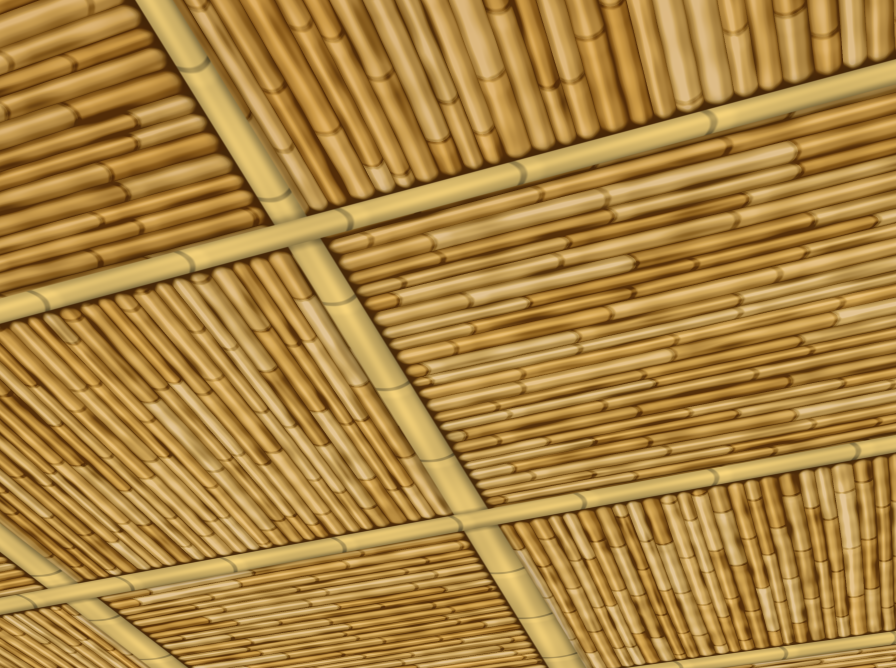
This texture is drawn by a WebGL 1 fragment shader. Its source:

```glsl
precision highp float;
uniform vec2 u_resolution;

#define ROWS 25.0
#define COLS 29.0
#define JOINTS 3.7
#define BEAM_HALF 0.027
#define GAP vec3(0.33, 0.19, 0.04)
#define BROWN vec3(0.54, 0.38, 0.12)
#define TAN vec3(0.70, 0.55, 0.27)
#define GOLD vec3(0.82, 0.67, 0.36)
#define PALE vec3(0.90, 0.77, 0.53)
#define BEAM_TINT vec3(0.83, 0.71, 0.41)

float hash(vec2 p) {
  return fract(sin(dot(p, vec2(12.99, 78.23))) * 4375.85);
}

// Distance to the nearest scattered point
float cellular(vec2 p) {
  vec2 base = floor(p);
  float nearest = 2.0;
  for (int y = -1; y <= 1; y++) {
    for (int x = -1; x <= 1; x++) {
      vec2 cell = base + vec2(float(x), float(y));
      vec2 point = cell + vec2(hash(cell), hash(cell + 37.1));
      nearest = min(nearest, distance(p, point));
    }
  }
  return nearest;
}

vec3 ramp(float t) {
  vec3 c = mix(GAP, BROWN, smoothstep(0.0, 0.28, t));
  c = mix(c, TAN, smoothstep(0.22, 0.50, t));
  c = mix(c, GOLD, smoothstep(0.46, 0.74, t));
  return mix(c, PALE, smoothstep(0.68, 0.94, t));
}

// Canvas point to ceiling grid: xy = grid position, z = depth scale
vec3 ceilingPlane(vec2 p) {
  const vec2 origin = vec2(0.332, 0.487);
  const vec2 axisU = vec2(0.6146, 0.1005);
  const vec2 axisV = vec2(0.408, -0.2567);
  const vec2 tilt = vec2(-0.16, 0.393);
  vec2 a = axisU - tilt.x * p;
  vec2 b = axisV - tilt.y * p;
  vec2 c = p - origin;
  vec2 g = vec2(c.x * b.y - c.y * b.x, a.x * c.y - a.y * c.x);
  g /= a.x * b.y - a.y * b.x;
  return vec3(g, 1.0 + dot(tilt, g));
}

// Curved joint line: x = dark ring, y = pale band beside it, z = segment id
vec3 joint(float along, float r, float id) {
  float s = along * JOINTS + hash(vec2(id, 3.7)) * 7.0 + 0.04 * r * r;
  float f = fract(s) - 0.5;
  float ring = 1.0 - smoothstep(0.008, 0.028, abs(f));
  float band = 1.0 - smoothstep(0.02, 0.08, abs(f - 0.06));
  return vec3(ring, band, floor(s + 0.5));
}

// One panel of parallel canes; edge = distance to the cane ends
vec3 canes(float along, float across, float count, float edge, float seed) {
  float x = across * count + 0.10 * sin(across * count * 1.7 + seed);
  x += 0.07 * sin(along * 5.0 + seed + across * 9.0);
  float id = floor(x) + seed * 61.0;
  float r = 2.0 * fract(x) - 1.0;
  vec3 j = joint(along, r, id);
  float shade = hash(vec2(id, 1.3));
  float segment = hash(vec2(id, j.z));

  // Rounded body with an off-centre highlight
  float body = sqrt(max(1.0 - r * r, 0.0));
  float glint = exp(-pow((r + 0.28) / 0.34, 2.0));
  float t = 0.08 + 0.48 * body + 0.32 * glint - 0.10 * max(r, 0.0);
  t += 0.20 * (shade - 0.5) + 0.22 * (segment - 0.5);

  // Fine streaks, long stains and a few dark canes
  t += 0.06 * sin(r * 9.0 + shade * 40.0 + 2.0 * sin(along * 8.0));
  t += 0.06 * sin(along * 23.0 + shade * 50.0) * sin(along * 61.0 + id);
  float stain = cellular(vec2(along * 4.0, x * 0.8) + seed * 9.0);
  t -= 0.24 * (1.0 - smoothstep(0.04, 0.30, stain));
  t -= 0.16 * smoothstep(0.90, 0.96, segment * 0.5 + shade * 0.5);

  t += 0.06 * j.y - 0.30 * j.x * body;
  t *= smoothstep(0.0, 0.014, edge - 0.012 * r * r);

  // Canes range from warm to weathered
  vec3 hue = mix(vec3(1.0, 0.95, 0.84), vec3(0.97, 0.99, 1.10), segment);
  return ramp(t) * hue;
}

vec3 beam(float along, float r, float id) {
  vec3 j = joint(along, r, id);
  float light = 1.06 - 0.30 * r * r - 0.09 * r;
  light += 0.03 * sin(r * 7.0 + along * 6.0) + 0.03 * sin(along * 17.0 + id);
  return BEAM_TINT * (light + 0.05 * j.y - 0.25 * j.x);
}

vec3 ceiling(vec2 p) {
  vec3 plane = ceilingPlane(p);
  vec2 g = plane.xy;
  vec2 cell = floor(g);
  vec2 line = floor(g + 0.5);
  float halfWidth = BEAM_HALF * plane.z;
  vec2 r = (g - line) / halfWidth;
  vec2 edge = abs(g - line) - halfWidth;
  float seed = hash(cell + 5.0) * 6.0;

  // Cane direction alternates like a checkerboard
  vec3 c;
  if (mod(cell.x + cell.y, 2.0) < 0.5) c = canes(g.x, g.y, ROWS, edge.x, seed);
  else c = canes(g.y, g.x, COLS, edge.y, seed);
  c *= mix(vec3(0.98, 0.94, 0.86), vec3(1.02), smoothstep(-0.5, 0.5, g.y));
  c *= 0.82 + 0.18 * smoothstep(0.0, 0.025, min(edge.x, edge.y));

  // Steep beams butt against the shallow ones
  float soft = 0.06;
  vec2 cover = 1.0 - smoothstep(1.0 - soft, 1.0 + soft, abs(r));
  vec3 steep = beam(g.y, r.x, line.x + 11.0);
  steep *= 0.75 + 0.25 * smoothstep(0.0, 0.02, edge.y);
  c = mix(c, steep, cover.x);
  return mix(c, beam(g.x, r.y, line.y + 23.0), cover.y);
}

void main() {
  vec3 sum = vec3(0.0);
  for (int y = 0; y < 3; y++) {
    for (int x = 0; x < 3; x++) {
      vec2 offset = (vec2(float(x), float(y)) - 1.0) / 3.0;
      sum += ceiling((gl_FragCoord.xy + offset) / u_resolution.x);
    }
  }
  gl_FragColor = vec4(sum / 9.0, 1.0);
}
```
